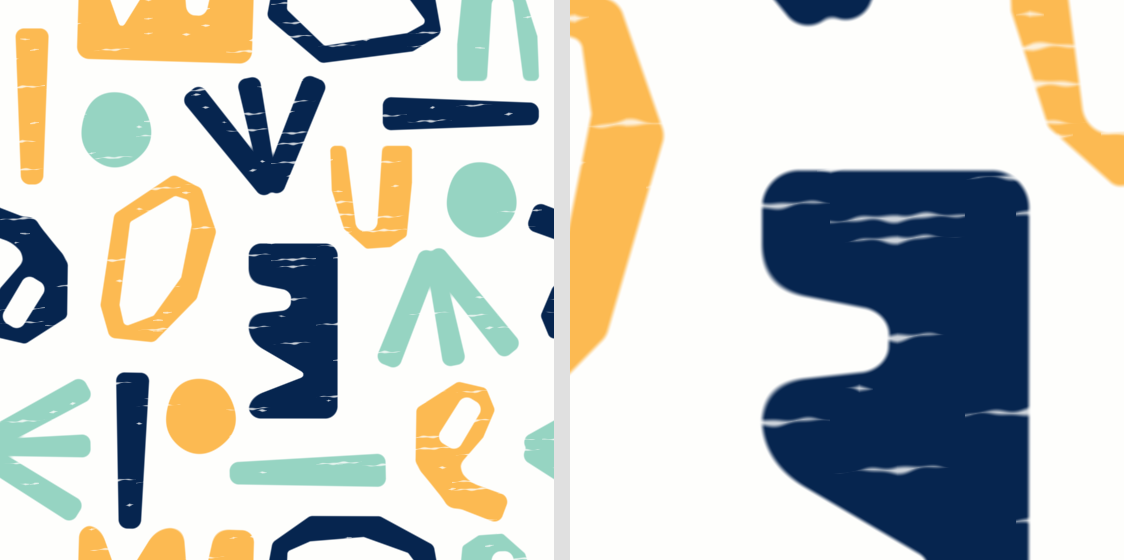
Left, the full canvas; right, a detail of the centre.
This pattern is drawn by a Shadertoy shader. Its source:

```glsl
float hash(vec2 cell) {
    return fract(sin(dot(cell, vec2(12.99, 78.23))) * 4375.85);
}

// Soft union; the soft cut carves b out of a
float join(float a, float b, float k) {
    float h = max(k - abs(a - b), 0.0) / k;
    return min(a, b) - h * h * k * 0.25;
}
float cut(float a, float b, float k) {
    return -join(-a, b, k);
}

// Tapered bar with rounded corners, running from a to b
float stroke(vec2 p, vec2 a, vec2 b, float widthA, float widthB) {
    float len = length(b - a);
    vec2 dir = (b - a) / len;
    p -= a;
    vec2 q = vec2(dot(p, vec2(dir.y, -dir.x)), dot(p, dir) - 0.5 * len);
    float w = mix(widthA, widthB, clamp(q.y / len + 0.5, 0.0, 1.0));
    float r = min(0.8 * w, 0.12);
    q = abs(q) - vec2(w, 0.5 * len) + r;
    return length(max(q, 0.0)) + min(max(q.x, q.y), 0.0) - r;
}

float polygon(vec2 p, vec2 v[8]) {
    float d = dot(p - v[0], p - v[0]), side = 1.0;
    for (int i = 0, j = 7; i < 8; j = i, i++) {
        vec2 e = v[j] - v[i], w = p - v[i];
        vec2 b = w - e * clamp(dot(w, e) / dot(e, e), 0.0, 1.0);
        d = min(d, dot(b, b));
        bvec3 c = bvec3(p.y >= v[i].y, p.y < v[j].y, e.x * w.y > e.y * w.x);
        if (all(c) || !any(c)) side = -side;
    }
    return side * sqrt(d);
}

float disc(vec2 p) {
    float a = atan(p.y, p.x);
    return length(p * vec2(1.08, 1.0)) - 0.515 - 0.008 * sin(3.0 * a + 1.0) - 0.005 * sin(5.0 * a);
}

float arrow(vec2 p) {
    vec2 tip = vec2(0.24, 0.76);
    float d = stroke(p, vec2(-0.87, -0.62), tip, 0.17, 0.15);
    d = join(d, stroke(p, vec2(0.86, -0.8), tip, 0.17, 0.15), 0.04);
    return join(d, stroke(p, vec2(-0.08, -0.8), vec2(0.2, 0.6), 0.16, 0.11), 0.04);
}

float crown(vec2 p) {
    vec2 q = abs(p) - vec2(1.03, 0.44);
    float d = length(max(q, 0.0)) + min(max(q.x, q.y), 0.0) - 0.17;
    d = cut(d, stroke(p, vec2(0.45, -0.75), vec2(0.42, -0.03), 0.24, 0.13), 0.2);
    return cut(d, stroke(p, vec2(-0.53, -0.75), vec2(-0.6, 0.14), 0.46, 0.03), 0.2);
}

float ring(vec2 p) {
    float outer = polygon(p, vec2[8](vec2(0.22, -1.06), vec2(0.5, -0.92), vec2(0.68, -0.4), vec2(0.43, 0.46),
        vec2(-0.1, 1.0), vec2(-0.58, 0.95), vec2(-0.68, 0.6), vec2(-0.5, -0.58))) - 0.11;
    float inner = polygon(p, vec2[8](vec2(0.24, -0.83), vec2(0.36, -0.79), vec2(0.4, -0.5), vec2(0.26, 0.2),
        vec2(-0.1, 0.7), vec2(-0.42, 0.82), vec2(-0.47, 0.6), vec2(-0.33, -0.5))) - 0.06;
    return max(outer, -inner);
}

float arch(vec2 p) {
    float d = polygon(p, vec2[8](vec2(-0.48, -0.63), vec2(0.5, -0.63), vec2(0.5, -0.2), vec2(0.43, 0.5),
        vec2(0.25, 0.62), vec2(-0.03, 0.64), vec2(-0.3, 0.4), vec2(-0.46, -0.1))) - 0.07;
    return cut(d, stroke(p, vec2(-0.1, -1.1), vec2(-0.05, 0.47), 0.29, 0.14), 0.08);
}

// Pierced loop with a hooked tail
float hook(vec2 p) {
    float d = polygon(p, vec2[8](vec2(-0.5, -0.55), vec2(0.0, -0.87), vec2(0.3, -0.8), vec2(0.39, -0.58),
        vec2(0.25, -0.25), vec2(-0.08, 0.13), vec2(-0.2, 0.4), vec2(-0.51, 0.1))) - 0.09;
    float tail = join(stroke(p, vec2(-0.38, 0.05), vec2(0.05, 0.68), 0.23, 0.2),
        stroke(p, vec2(-0.1, 0.53), vec2(0.62, 0.8), 0.19, 0.2), 0.1);
    return cut(join(d, tail, 0.12), stroke(p, vec2(0.2, -0.71), vec2(-0.18, -0.09), 0.16, 0.17), 0.03);
}

// Distance to the six shapes of one ink; each spot is centre, turn, kind
float inkDistance(vec2 p, vec4 spots[6]) {
    float d = 9.0;
    for (int i = 0; i < 6; i++) {
        vec2 tile = vec2(7.57, 7.62), q = p - spots[i].xy;
        q -= tile * round(q / tile);
        if (dot(q, q) > 2.6) continue;
        float c = cos(spots[i].z), s = sin(spots[i].z);
        q = vec2(c * q.x + s * q.y, c * q.y - s * q.x);
        int kind = int(spots[i].w);
        float shape = kind == 0 ? stroke(q, vec2(0.0, -1.07), vec2(0.0, 1.07), 0.23, 0.15)
            : kind == 1 ? disc(q) : kind == 2 ? arrow(q) : kind == 3 ? crown(q)
            : kind == 4 ? ring(q) : kind == 5 ? arch(q) : hook(q);
        d = min(d, shape);
    }
    return d;
}

// Worn streaks and specks, at most one in each cell
float wear(vec2 p, vec2 size, float chance, float soft) {
    vec2 cell = floor(p / size), f = (fract(p / size) - 0.5) * size;
    float h = hash(cell), reach = size.x * mix(0.2, 0.48, hash(cell + 7.0));
    float y = f.y - size.y * 0.6 * (hash(cell + 3.0) - 0.5) + 0.05 * f.x + 0.006 * sin(p.x * 23.0);
    float thick = 0.014 * (1.0 - abs(f.x) / reach) + 0.004 * sin(p.x * 41.0 + h * 60.0);
    return step(h, chance) * (1.0 - smoothstep(-soft, soft, abs(y) - thick));
}

void mainImage(out vec4 fragColor, in vec2 fragCoord) {
    // Canvas is 7.68 units high, y pointing down
    vec2 p = vec2(fragCoord.x, iResolution.y - fragCoord.y) * 7.68 / iResolution.y;
    float soft = max(0.014, 5.0 / iResolution.y);
    float orange = inkDistance(p, vec4[6](vec4(0.44, 1.46, 0, 0), vec4(2.75, 5.71, 0, 1),
        vec4(2.27, 0.23, 0.03, 3), vec4(2.17, 3.58, 0, 4), vec4(5.08, 2.7, 0, 5), vec4(6.3, 6.2, 0, 6)));
    float mint = inkDistance(p, vec4[6](vec4(4.22, 6.47, 1.55, 0), vec4(1.59, 1.78, 0, 1),
        vec4(6.6, 2.74, 0, 1), vec4(6.16, 4.21, 3.14, 2), vec4(0.44, 6.05, 1.75, 2), vec4(6.84, 0.41, 3.14, 5)));
    float navy = inkDistance(p, vec4[6](vec4(1.8, 6.18, 0.02, 0), vec4(6.32, 1.56, -1.57, 0),
        vec4(3.48, 1.87, 0, 2), vec4(4.02, 4.54, -1.57, 3), vec4(4.86, 0.11, -1.85, 4), vec4(0.33, 3.75, 3.14, 6)));
    vec3 cover = 1.0 - smoothstep(-soft, soft, vec3(orange, mint, navy));

    vec3 paper = vec3(0.995, 0.995, 0.99);
    vec3 color = mix(paper, vec3(0.99, 0.73, 0.32), cover.x);
    color = mix(color, vec3(0.59, 0.83, 0.76), cover.y);
    color = mix(color, vec3(0.025, 0.145, 0.31), cover.z);
    float worn = max(wear(p, vec2(0.62, 0.19), 0.22, soft), wear(p + 0.37, vec2(0.13, 0.11), 0.04, soft));
    fragColor = vec4(mix(color, paper, 0.8 * worn), 1.0);
}
```
